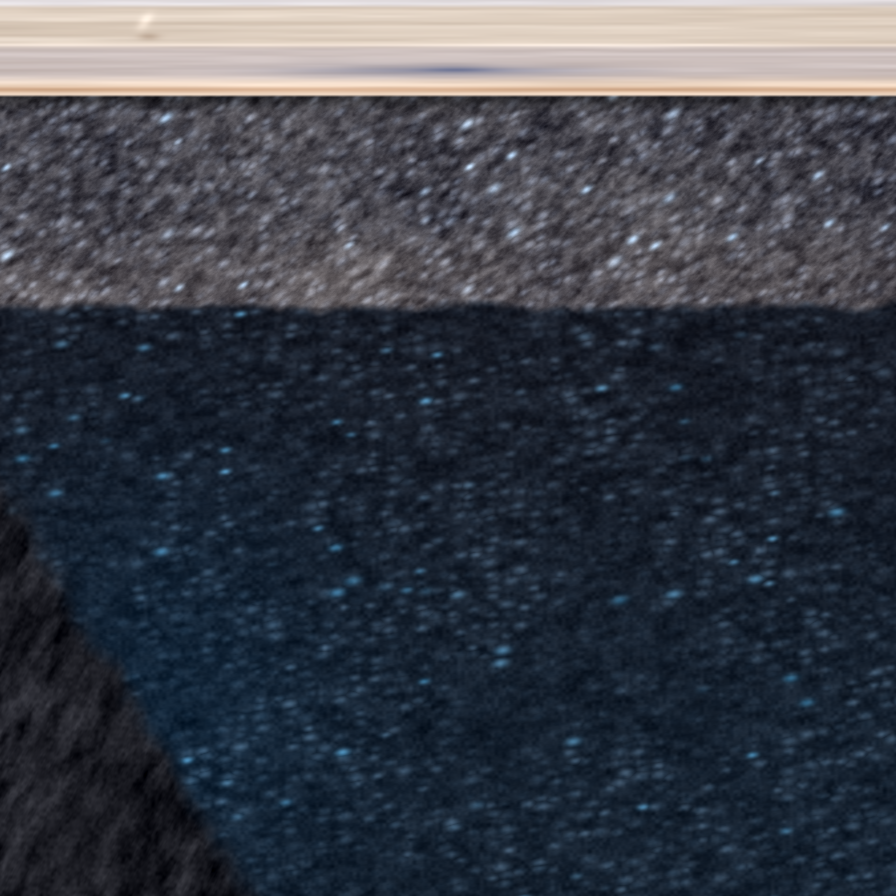
Write a Shadertoy shader that draws this texture.

```glsl
#define LEDGE_Y 0.893
#define SHADE_Y 0.658
#define LIT_CELLS vec2(62.0, 92.0)
#define SHADE_CELLS vec2(54.0, 100.0)
#define LIT_TILT 0.45
#define SHADE_TILT 0.12
#define GRAIN 0.055
#define SPARKLE 0.975

float hash(vec2 p) {
    vec3 q = fract(vec3(p.xyx) * 0.1031);
    q += dot(q, q.yzx + 33.33);
    return fract((q.x + q.y) * q.z);
}

float noise(vec2 p) {
    vec2 i = floor(p), f = fract(p);
    f = f * f * (3.0 - 2.0 * f);
    return mix(mix(hash(i), hash(i + vec2(1, 0)), f.x),
               mix(hash(i + vec2(0, 1)), hash(i + vec2(1, 1)), f.x), f.y);
}

float fbm(vec2 p) {
    float sum = 0.0, amp = 0.533;
    for (int i = 0; i < 4; i++) {
        sum += amp * noise(p);
        p = p * 2.03 + 17.1;
        amp *= 0.5;
    }
    return sum;
}

float bump(vec2 d) { return exp(-dot(d, d)); }

// Jittered soft stones: x = ordinary brightness, y = rare sparkle
vec2 stones(vec2 p) {
    vec2 cell = floor(p), best = vec2(0.0);
    for (int j = -1; j <= 1; j++)
    for (int i = -1; i <= 1; i++) {
        vec2 id = cell + vec2(i, j);
        vec2 centre = id + 0.15 + 0.7 * vec2(hash(id + 3.7), hash(id + 51.3));
        float size = mix(2.0, 3.2, hash(id + 91.9));
        float body = bump((p - centre) * size);
        float level = hash(id + 131.1);
        best = max(best, body * vec2(level * level, smoothstep(SPARKLE, 1.0, level)));
    }
    return best;
}

// Pale ledge with long horizontal streaks
vec3 ledge(vec2 uv) {
    float t = (uv.y - LEDGE_Y) / (1.0 - LEDGE_Y);
    float streak = noise(vec2(uv.x * 3.0, uv.y * 230.0)) - 0.5;
    float fine = noise(vec2(uv.x * 14.0, uv.y * 380.0)) - 0.5;
    vec3 col = mix(vec3(0.96, 0.87, 0.79), vec3(0.80, 0.75, 0.74), smoothstep(0.10, 0.24, t));
    col = mix(col, vec3(0.87, 0.81, 0.75), smoothstep(0.47, 0.56, t));
    col = mix(col, vec3(0.89, 0.87, 0.88), smoothstep(0.90, 0.97, t));
    col += vec3(0.09, 0.10, 0.11) * streak + 0.04 * fine;
    col += 0.10 * bump(vec2(0.0, (t - 0.53) / 0.018));
    col -= vec3(0.14, 0.20, 0.24) * bump(vec2(0.0, (t - 0.065) / 0.03));
    // Blue-grey smear and a small chip
    float smear = bump((uv - vec2(0.49, 0.921)) / vec2(0.17, 0.007));
    smear += 0.7 * bump((uv - vec2(0.51, 0.923)) / vec2(0.04, 0.004));
    col -= vec3(0.22, 0.18, 0.11) * smear * (0.8 + streak);
    vec2 chip = uv - vec2(0.162, 0.976);
    col += 0.13 * bump(vec2(chip.x - 0.5 * chip.y, chip.y) / vec2(0.007, 0.009));
    col -= vec3(0.11, 0.13, 0.14) * bump((uv - vec2(0.166, 0.959)) / vec2(0.012, 0.004));
    return col;
}

vec3 litGravel(vec2 uv) {
    vec2 p = vec2(uv.x, uv.y - LIT_TILT * uv.x);
    vec2 s = stones(p * LIT_CELLS);
    float patches = fbm(uv * vec2(8.0, 13.0));
    float detail = fbm(p * LIT_CELLS * 1.3 + 8.0);
    vec3 col = mix(vec3(0.22, 0.22, 0.26), vec3(0.29, 0.275, 0.29), patches);
    col += vec3(0.26, 0.29, 0.33) * s.x + vec3(0.24, 0.34, 0.40) * s.y;
    col += 0.38 * (detail - 0.47) + 0.16 * (patches - 0.5);
    col += vec3(0.045, 0.035, 0.025) * smoothstep(0.78, 0.68, uv.y);
    return col * mix(0.55, 1.0, smoothstep(0.0, 0.022, LEDGE_Y - uv.y));
}

vec3 shadedGravel(vec2 uv) {
    vec2 p = vec2(uv.x, uv.y - SHADE_TILT * uv.x);
    vec2 s = stones(p * SHADE_CELLS + 200.0);
    float patches = fbm(uv * vec2(9.0, 14.0) + 40.0);
    float detail = fbm(p * SHADE_CELLS * 0.9 + 70.0);
    float depth = smoothstep(SHADE_Y, 0.1, uv.y);
    vec3 col = mix(vec3(0.075, 0.092, 0.132), vec3(0.068, 0.112, 0.165), depth);
    col += vec3(-0.015, 0.015, 0.035) * bump((uv - vec2(0.18, 0.24)) / vec2(0.20, 0.28));
    float gain = mix(0.35, 1.25, smoothstep(0.25, 0.7, patches));
    col += vec3(0.15, 0.19, 0.22) * s.x * gain + vec3(0.07, 0.22, 0.29) * s.y;
    return col + vec3(0.11, 0.13, 0.15) * (detail - 0.42);
}

// Dark corner with steep brushed fibres
vec3 darkCorner(vec2 uv) {
    vec2 q = vec2(dot(uv, vec2(0.88, -0.47)), dot(uv, vec2(0.47, 0.88)));
    float fibre = fbm(q * vec2(75.0, 28.0) + 30.0);
    float patches = fbm(uv * 13.0 + 5.0);
    vec3 col = vec3(0.075, 0.078, 0.102) + vec3(0.28, 0.28, 0.29) * (fibre - 0.42) * (0.4 + patches);
    float sheen = bump((uv - vec2(0.01, 0.19)) / vec2(0.08, 0.13));
    return col + vec3(0.07, 0.07, 0.075) * sheen * fibre;
}

void mainImage(out vec4 fragColor, in vec2 fragCoord) {
    vec2 uv = fragCoord / iResolution.xy;
    float wobble = fbm(vec2(uv.x * 22.0, uv.y * 16.0)) - 0.5;

    vec3 col = shadedGravel(uv);
    float cornerLine = 0.47 - 1.68 * uv.x - uv.y + 0.07 * wobble;
    col = mix(col, darkCorner(uv), smoothstep(-0.025, 0.04, cornerLine));

    float shadeLine = SHADE_Y + 0.022 * wobble;
    col = mix(col, litGravel(uv), smoothstep(-0.006, 0.007, uv.y - shadeLine));
    col += GRAIN * (noise(uv * 240.0) - 0.5);

    col = mix(col, ledge(uv), smoothstep(-0.002, 0.002, uv.y - LEDGE_Y));
    fragColor = vec4(clamp(col, 0.0, 1.0), 1.0);
}
```
